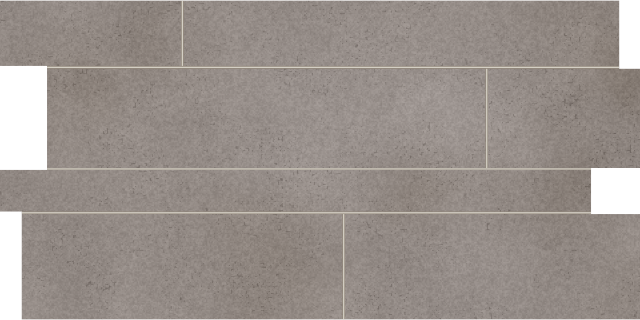
A WebGL 2 fragment shader for this texture:

```glsl
#version 300 es
precision highp float;
// Staggered stone planks in four courses on white, parted by thin pale grout.
// Courses are antialiased boxes; the stone is layered value noise with
// broad stains, fine grain, dark pits and a few warped hairline veins.

uniform vec2 u_resolution;
out vec4 fragColor;

// Canvas units: x runs 0..2, y runs 0..1
const int COURSES = 4;
// Each course: left, bottom, right, top
const vec4 COURSE[COURSES] = vec4[](
    vec4(-0.02, 0.794, 1.935, 0.998),
    vec4(0.147, 0.475, 2.020, 0.785),
    vec4(-0.02, 0.339, 1.847, 0.469),
    vec4(0.068, 0.002, 2.020, 0.331));
// Upright joint in each course; a negative value means none
const float JOINT[COURSES] = float[](0.570, 1.521, -1.0, 1.074);
const float JOINT_HALF = 0.0042;
const float CORE_HALF = 0.0020;

// Each stain: centre x, centre y, radius, brightness change
const int STAINS = 11;
const vec4 STAIN[STAINS] = vec4[](
    vec4(0.49, 0.90, 0.13, -0.030), vec4(1.82, 0.93, 0.20, -0.026),
    vec4(0.24, 0.74, 0.17, -0.045), vec4(1.94, 0.75, 0.12, -0.055),
    vec4(1.05, 0.64, 0.32,  0.022), vec4(1.43, 0.67, 0.16,  0.022),
    vec4(1.32, 0.42, 0.13, -0.050), vec4(1.75, 0.39, 0.16, -0.050),
    vec4(0.86, 0.18, 0.19, -0.045), vec4(1.50, 0.16, 0.34,  0.018),
    vec4(1.95, 0.08, 0.16, -0.022));

const vec3 PAPER = vec3(1.0);
const vec3 STONE = vec3(0.580, 0.546, 0.526);
const vec3 STAIN_TINT = vec3(0.92, 1.0, 1.16);
const vec3 GROUT_EDGE = vec3(0.57, 0.53, 0.48);
const vec3 GROUT_CORE = vec3(0.83, 0.81, 0.77);
const float GRAIN = 0.105;
const float PIT_DEPTH = 0.085;
const float CLOUD = 0.085;

// Integer hash to 0..1
float hash(vec2 cell) {
    uvec2 q = uvec2(ivec2(cell)) * uvec2(1597u, 3571u);
    uint h = (q.x ^ (q.y << 8u)) * 747797u + 289133u;
    h = ((h >> ((h >> 28u) + 4u)) ^ h) * 277803u;
    h = (h >> 15u) ^ h;
    h *= 668265u;
    h = (h >> 13u) ^ h;
    return float(h & 65535u) / 65535.0;
}

float noise(vec2 p) {
    vec2 i = floor(p), f = fract(p);
    f = f * f * (3.0 - 2.0 * f);
    return mix(mix(hash(i), hash(i + vec2(1, 0)), f.x),
               mix(hash(i + vec2(0, 1)), hash(i + vec2(1, 1)), f.x), f.y);
}

float fbm(vec2 p) {
    float sum = 0.0, amp = 0.5;
    for (int i = 0; i < 5; i++) {
        sum += amp * noise(p);
        p = mat2(1.6, 1.2, -1.2, 1.6) * p + 7.3;
        amp *= 0.5;
    }
    return sum;
}

// Pixel coverage of a box given as left, bottom, right, top
float boxCover(vec2 p, vec4 box, float px) {
    vec2 lo = clamp((p - box.xy) / px + 0.5, 0.0, 1.0);
    vec2 hi = clamp((box.zw - p) / px + 0.5, 0.0, 1.0);
    return lo.x * lo.y * hi.x * hi.y;
}

float lineCover(float d, float halfWidth, float px) {
    return clamp((halfWidth - abs(d)) / px + 0.5, 0.0, 1.0);
}

vec3 stone(vec2 p) {
    // Clouds and stains with ragged borders
    vec2 warp = vec2(fbm(p * 6.0), fbm(p * 6.0 + 31.0)) - 0.48;
    float tone = CLOUD * (fbm(p * 5.0 + warp + 11.0) - 0.48);
    float stain = 0.0;
    for (int i = 0; i < STAINS; i++) {
        vec2 d = (p + warp * 0.22 - STAIN[i].xy) / STAIN[i].z;
        stain += STAIN[i].w * exp(-dot(d, d));
    }
    // Fine grain at two sizes, then scattered dark pits
    float grain = 0.6 * noise(p * 240.0) + 0.4 * noise(p * 115.0 + 50.0) - 0.5;
    float pits = smoothstep(0.76, 0.95, noise(p * 170.0 + 90.0));
    pits *= smoothstep(0.36, 0.62, fbm(p * 9.0 + 20.0));
    // Hairline veins where a slow field crosses its middle value
    float field = fbm(p * vec2(5.0, 8.0) + warp * 2.0 + 60.0);
    float vein = 1.0 - smoothstep(0.0, 0.008, abs(field - 0.5));
    vein *= smoothstep(0.50, 0.70, noise(p * 4.0 + 70.0));
    tone += GRAIN * grain - PIT_DEPTH * pits - 0.025 * vein;
    return STONE + tone + stain * STAIN_TINT;
}

void main() {
    vec2 p = gl_FragCoord.xy / u_resolution * vec2(2.0, 1.0);
    float px = 1.0 / u_resolution.y, slab = 0.0, seam = 0.0, core = 0.0;
    for (int i = 0; i < COURSES; i++) {
        vec4 row = COURSE[i];
        float inRow = boxCover(p, row, px);
        slab += inRow;
        // Upright joint inside the course
        seam += inRow * lineCover(p.x - JOINT[i], JOINT_HALF, px);
        core += inRow * lineCover(p.x - JOINT[i], CORE_HALF, px);
        if (i + 1 == COURSES) break;
        // Level joint where this course overlaps the one below
        vec4 below = COURSE[i + 1];
        vec4 gap = vec4(max(row.x, below.x), below.w, min(row.z, below.z), row.y);
        float cover = boxCover(p, gap, px);
        slab += cover;
        seam += cover;
        float span = boxCover(p, gap + vec4(0.0, -px, 0.0, px), px);
        core += span * lineCover(p.y - 0.5 * (gap.y + gap.w), CORE_HALF, px);
    }
    vec3 grout = mix(GROUT_EDGE, GROUT_CORE, min(core, 1.0));
    vec3 surface = mix(stone(p), grout, min(max(seam, core), 1.0));
    fragColor = vec4(mix(PAPER, surface, min(slab, 1.0)), 1.0);
}
```
